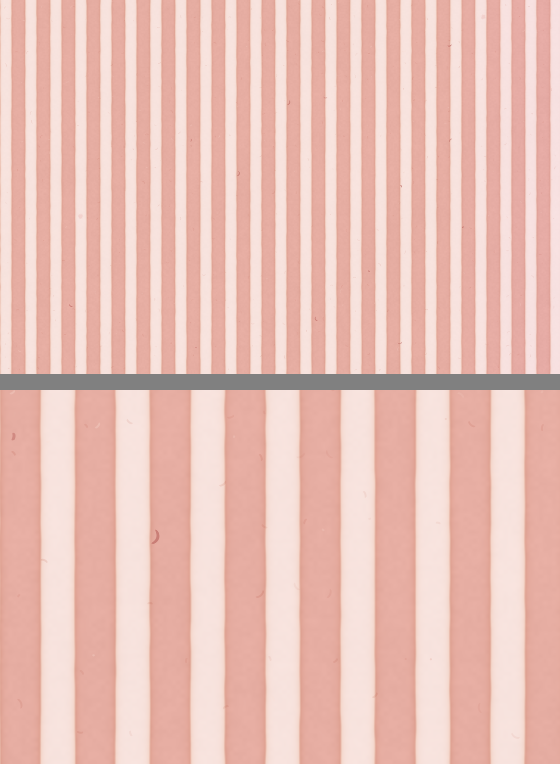
Top: the whole. Bottom: its middle third, enlarged.
Give the GLSL for this pattern, as a WebGL 2 fragment shader.

```glsl
#version 300 es
precision highp float;
// Vertical rose stripes on pale pink paper, with inked edges, grain and stray fibres.
uniform vec2 u_resolution;
out vec4 outColor;

float hash(vec2 p) {
  return fract(sin(dot(p, vec2(127.1, 311.7))) * 43758.5453);
}

float noise(vec2 p) {
  vec2 i = floor(p), f = fract(p);
  f = f * f * (3.0 - 2.0 * f);
  return mix(mix(hash(i), hash(i + vec2(1, 0)), f.x),
             mix(hash(i + vec2(0, 1)), hash(i + vec2(1, 1)), f.x), f.y);
}

// Short, slightly bent fibres, at most one per grid cell
float fibres(vec2 p, float cells, float chance, float size, float seed) {
  vec2 q = p * cells, id = floor(q) + seed;
  vec2 centre = 0.25 + 0.5 * vec2(hash(id + 3.1), hash(id + 7.7));
  float angle = 6.2832 * hash(id + 13.3);
  vec2 v = (fract(q) - centre) / cells;
  v = mat2(cos(angle), sin(angle), -sin(angle), cos(angle)) * v;
  v.y += v.x * v.x * 120.0;
  float halfLength = size * 2.0 * hash(id + 19.9);
  float d = length(vec2(max(abs(v.x) - halfLength, 0.0), v.y));
  float aa = 0.6 / u_resolution.x;
  float shape = 1.0 - smoothstep(size * 0.5 - aa, size * 0.5 + aa, d);
  return shape * step(hash(id), chance) * (0.4 + 0.6 * hash(id + 23.5));
}

// Soft round stains, at most one per grid cell
float stains(vec2 p) {
  vec2 q = p * 9.0, id = floor(q);
  vec2 centre = 0.2 + 0.6 * vec2(hash(id + 41.0), hash(id + 57.0));
  float d = length(fract(q) - centre) / 9.0 + 0.002 * (noise(p * 500.0) - 0.5);
  return (1.0 - smoothstep(0.002, 0.0055, d)) * step(hash(id + 71.0), 0.06);
}

void main() {
  vec2 p = gl_FragCoord.xy / u_resolution.x;

  // Signed distance to the stripe edge, in stripe periods
  float u = p.x * 22.4 - 0.737;
  float wobble = 0.012 * (noise(vec2(floor(u + 0.5) * 7.0, p.y * 90.0)) - 0.5);
  float d = abs(fract(u + 0.5) - 0.5) - 0.27 + wobble;
  float aa = 0.012 + 11.2 / u_resolution.x;
  float stripe = 1.0 - smoothstep(-aa, aa, d);

  // Paper with a tan halo, ink with a darker rim
  vec3 paper = mix(vec3(0.97, 0.89, 0.87), vec3(0.94, 0.79, 0.72),
                   0.8 * exp(-max(d, 0.0) / 0.035));
  vec3 ink = mix(vec3(0.903, 0.68, 0.637), vec3(0.855, 0.60, 0.53),
                 0.85 * exp(-max(-d, 0.0) / 0.04));
  vec3 color = mix(paper, ink, stripe);

  // Cooler pink towards the right side
  color += vec3(0.0, -0.008, 0.012) * smoothstep(0.75, 1.0, p.x);

  // Cloudy tone and fine grain, stronger on the ink
  float cloud = noise(p * 14.0) + 0.5 * noise(p * 45.0) - 0.75;
  float grain = noise(p * 380.0) + 0.6 * noise(p * 150.0) - 0.8;
  color += (0.008 * cloud + 0.014 * grain) * mix(0.5, 1.0, stripe);

  // Faint, pale and dark fibres, then stains
  float faint = fibres(p, 48.0, 0.28, 0.0012, 0.0);
  float pale = fibres(p, 37.0, 0.12, 0.0012, 90.0);
  float dark = fibres(p, 13.0, 0.12, 0.0018, 170.0);
  color = mix(color, color * vec3(0.94, 0.85, 0.83), 0.6 * faint);
  color = mix(color, vec3(0.98, 0.87, 0.83), 0.3 * pale);
  color = mix(color, vec3(0.72, 0.38, 0.36), 0.75 * dark);
  color = mix(color, vec3(0.87, 0.56, 0.54), 0.5 * stains(p) * mix(0.4, 1.0, stripe));

  outColor = vec4(color, 1.0);
}
```
